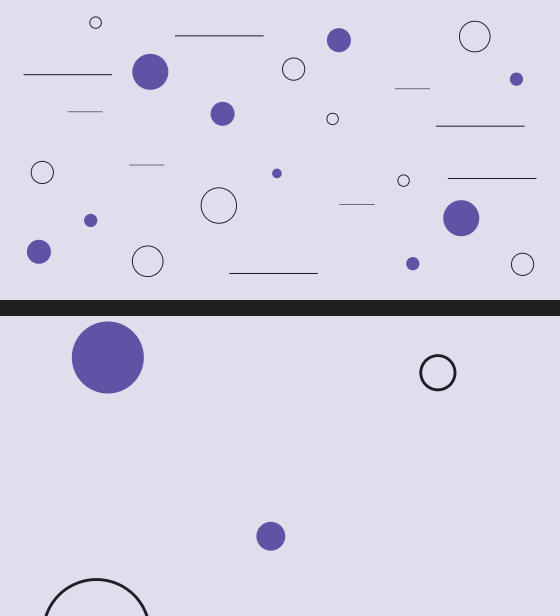
Top, the full canvas; bottom, a detail of the centre.
Reproduce this background procedurally as a Shadertoy shader.

```glsl
const vec3 PAPER = vec3(0.882, 0.867, 0.930);
const vec3 VIOLET = vec3(0.368, 0.325, 0.642);
const vec3 INK = vec3(0.125, 0.115, 0.140);

const int COLUMNS = 9;
const int ROWS = 3;
const float MARGIN = 0.08;

// Sizes are fractions of the canvas height
const float DISC_RADII[9] = float[9](0.040, 0.040, 0.022, 0.022, 0.060, 0.060, 0.040, 0.022, 0.016);
const float RING_RADII[9] = float[9](0.037, 0.037, 0.037, 0.019, 0.019, 0.019, 0.051, 0.051, 0.059);
const float LONG_HALF = 0.146;
const float SHORT_HALF = 0.057;

vec2 hash22(vec2 p) {
    vec3 q = fract(vec3(p.xyx) * vec3(0.1031, 0.1030, 0.0973));
    q += dot(q, q.yzx + 33.33);
    return fract((q.xx + q.yz) * q.zy);
}

float segmentDistance(vec2 p, float halfLength) {
    return length(vec2(max(abs(p.x) - halfLength, 0.0), p.y));
}

float fillCoverage(float dist, float pixel) {
    return clamp(0.5 - dist / pixel, 0.0, 1.0);
}

// Overlap of one pixel with a stroke, also correct below one pixel of width
float strokeCoverage(float dist, float width, float pixel) {
    float d = dist / pixel;
    float h = 0.5 * width / pixel;
    return clamp(min(d + h, 0.5) - max(d - h, -0.5), 0.0, 1.0);
}

// Staggered, jittered grid kept inside the margins
vec2 shapeCentre(int col, int row, float halfWidth, float aspect) {
    vec2 jitter = hash22(vec2(col, row) + 17.0) - 0.5;
    float x = aspect * (float(col) + 0.5) / float(COLUMNS) + 0.10 * jitter.x;
    float y = 0.12 + 0.156 * float(2 * row + col % 2) + 0.09 * jitter.y;
    return vec2(clamp(x, MARGIN + halfWidth, aspect - MARGIN - halfWidth), y);
}

void mainImage(out vec4 fragColor, in vec2 fragCoord) {
    float pixel = 1.0 / iResolution.y;
    float aspect = iResolution.x * pixel;
    vec2 uv = fragCoord * pixel;
    vec3 color = PAPER;

    for (int col = 0; col < COLUMNS; col++) {
        for (int row = 0; row < ROWS; row++) {
            // Every column holds one disc, one ring and one line
            int kind = (row * (1 + col % 2) + col / 2) % 3;
            int slot = (2 * col + 2 * kind) % 9;
            bool isLong = slot < 5;

            float extent = kind == 0 ? DISC_RADII[slot]
                         : kind == 1 ? RING_RADII[slot]
                         : isLong ? LONG_HALF : SHORT_HALF;
            vec2 p = uv - shapeCentre(col, row, extent, aspect);

            if (kind == 0) {
                color = mix(color, VIOLET, fillCoverage(length(p) - extent, pixel));
            } else if (kind == 1) {
                float dist = abs(length(p) - extent);
                color = mix(color, INK, strokeCoverage(dist, 0.0032, pixel));
            } else {
                float width = isLong ? 0.0034 : 0.0020;
                color = mix(color, INK, strokeCoverage(segmentDistance(p, extent), width, pixel));
            }
        }
    }
    fragColor = vec4(color, 1.0);
}
```
